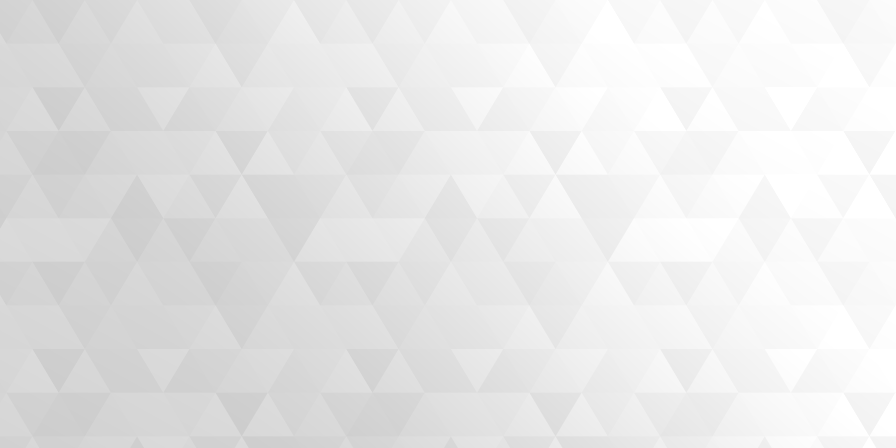
A Shadertoy shader for this background:

```glsl
float hash(vec2 p) {
    return fract(sin(dot(p, vec2(127.1, 311.7))) * 43758.5453);
}

// Tone of the triangle under p, in canvas heights from the top left
float triangleTone(vec2 p) {
    vec2 q = vec2((p.x - 0.0725) / 0.11675, p.y / 0.0974);
    q.x -= 0.5 * q.y;
    vec2 cell = floor(q), f = fract(q);
    float pointsUp = step(1.0, f.x + f.y);

    // Undo the skew per row pair so the tones repeat every six columns and rows
    vec2 id = mod(vec2(cell.x + floor(cell.y * 0.5), cell.y) + 0.5, 6.0);
    id = floor(id);

    // Few tone levels, so some neighbours merge into larger shapes
    float level = floor(hash(id + pointsUp * vec2(17.0, 9.0)) * 5.0) / 4.0;
    float facet = (f.x - f.y) * 0.006;
    return (level - 0.5) * 0.044 + facet;
}

void mainImage(out vec4 fragColor, in vec2 fragCoord) {
    vec2 uv = fragCoord / iResolution.xy;

    // Broad light from the upper right
    float slope = 0.5 + 1.2 * (uv.x - 0.5) + 0.45 * (uv.y - 0.5);
    float light = mix(0.83, 0.985, smoothstep(0.0, 1.0, slope));

    // Average a 3 by 3 grid of samples for smooth edges
    float tone = 0.0;
    for (int j = -1; j <= 1; j++) {
        for (int i = -1; i <= 1; i++) {
            vec2 p = (fragCoord + vec2(i, j) / 3.0) / iResolution.y;
            tone += triangleTone(vec2(p.x, 1.0 - p.y)) / 9.0;
        }
    }

    fragColor = vec4(vec3(clamp(light + tone, 0.0, 1.0)), 1.0);
}
```
